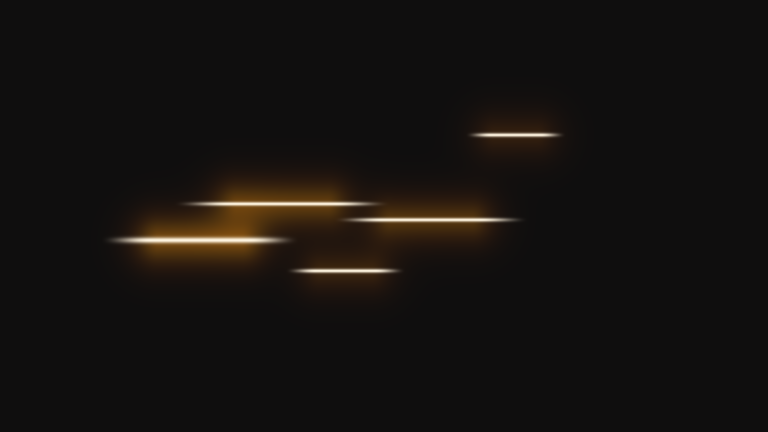
Reproduce this background procedurally as a WebGL 1 fragment shader.

```glsl
precision highp float;
// Five tapered white-hot light streaks with amber halos on a near-black ground.

uniform vec2 u_resolution;

const vec3 GROUND = vec3(0.058, 0.055, 0.054);
const vec3 AMBER = vec3(0.42, 0.235, 0.0);
const vec3 EMBER = vec3(0.40, 0.14, 0.0);
const vec3 WHITE_HOT = vec3(1.0, 0.96, 0.88);

const float HALO_RADIUS = 0.050;
const float HALO_SPAN = 0.42;    // part of the streak that feeds the halo
const float TAPER_START = 0.50;  // part of the streak at full brightness

// Soft falloff around a horizontal segment shorter than the streak.
float halo(vec2 q, float halfLength) {
  float beyond = max(abs(q.x) - halfLength * HALO_SPAN, 0.0);
  float d = length(vec2(beyond, q.y));
  return exp(-pow(d / HALO_RADIUS + 0.0001, 1.4));
}

// Thin bright line that fades toward both ends.
float core(vec2 q, float halfLength, float thickness) {
  float w = max(thickness, 0.7 / u_resolution.y);
  float taper = 1.0 - smoothstep(TAPER_START, 1.02, abs(q.x) / halfLength);
  float y = q.y / w;
  return taper * exp(-y * y);
}

// Returns halo light in x and core light in y.
vec2 streak(vec2 p, vec2 center, float halfLength, float thickness, float power) {
  vec2 q = p - center;
  return vec2(power * halo(q, halfLength), core(q, halfLength, thickness));
}

void main() {
  // Centered coordinates in units of canvas height.
  vec2 p = (gl_FragCoord.xy - 0.5 * u_resolution) / u_resolution.y;

  // Streaks from top to bottom.
  vec2 light = streak(p, vec2(0.305, 0.1875), 0.115, 0.0045, 0.36);
  light += streak(p, vec2(-0.236, 0.028), 0.247, 0.0046, 0.80);
  light += streak(p, vec2(0.109, -0.009), 0.222, 0.0046, 0.66);
  light += streak(p, vec2(-0.426, -0.056), 0.227, 0.0068, 1.0);
  light += streak(p, vec2(-0.089, -0.127), 0.137, 0.0046, 0.42);

  // Faint halos lean red, strong halos lean amber.
  float glow = min(light.x, 1.25);
  vec3 color = GROUND + mix(EMBER, AMBER, smoothstep(0.0, 0.6, glow)) * glow;
  color = mix(color, WHITE_HOT, min(light.y, 1.0));
  gl_FragColor = vec4(color, 1.0);
}
```
